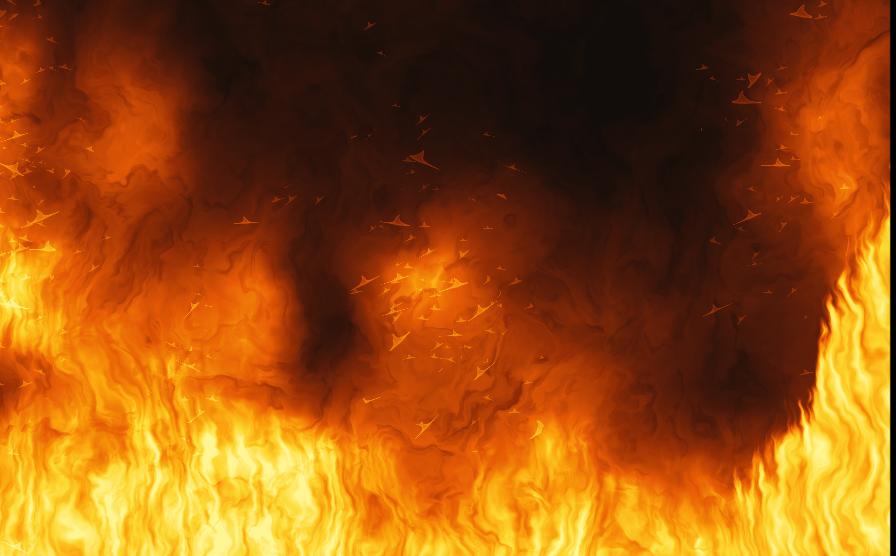
Write a WebGL 2 fragment shader that draws this background.

```glsl
#version 300 es
precision highp float;
// Wall of flame: yellow fire below and at the sides, dark smoke above, drifting embers.

#define WARP 0.05         // bending of the large shapes
#define TURBULENCE 0.46   // contrast of the soft fire texture
#define WISPS 0.22        // contrast of the fine wisps
#define LICKS 0.42        // contrast of the upright flame streaks
#define FLOOR_HEIGHT 0.27 // reach of the bottom fire
#define SMOKE_HEAT 0.055  // faint glow left in the smoke
#define FRAME_EDGE 0.9935 // start of the black strip at the right
#define EMBER_SIZE 0.23   // ember radius in cell units

uniform vec2 u_resolution;
out vec4 fragColor;

float hash(vec2 p) {
    vec3 q = fract(vec3(p.xyx) * 0.1031);
    q += dot(q, q.yzx + 33.33);
    return fract((q.x + q.y) * q.z);
}

float corner(vec2 cell, vec2 offset) {
    float angle = 6.2832 * hash(cell);
    return dot(vec2(cos(angle), sin(angle)), offset);
}

float gradientNoise(vec2 p) {
    vec2 i = floor(p), f = fract(p);
    vec2 w = f * f * f * (f * (f * 6.0 - 15.0) + 10.0);
    vec2 e = vec2(1, 0);
    float low = mix(corner(i, f), corner(i + e, f - e), w.x);
    float high = mix(corner(i + e.yx, f - e.yx), corner(i + 1.0, f - 1.0), w.x);
    return 1.4 * mix(low, high, w.y);
}

float fbm(vec2 p) {
    float sum = 0.0, gain = 0.55;
    for (int i = 0; i < 5; i++) {
        sum += gain * gradientNoise(p);
        p = mat2(1.6, 1.2, -1.2, 1.6) * p + 17.3;
        gain *= 0.52;
    }
    return sum;
}

float blob(vec2 p, vec2 center, vec2 radius) {
    vec2 d = (p - center) / radius;
    return exp(-dot(d, d));
}

// Heat to colour: soot, brown, red, orange, amber, yellow, pale yellow
vec3 fireColor(float heat) {
    vec3 ramp[7] = vec3[7](vec3(0.07, 0.05, 0.04), vec3(0.31, 0.10, 0.04),
        vec3(0.59, 0.18, 0.02), vec3(0.90, 0.35, 0.02), vec3(0.98, 0.62, 0.04),
        vec3(0.99, 0.84, 0.18), vec3(1.0, 0.96, 0.58));
    float t = clamp(heat * 5.0, 0.0, 5.999);
    int i = int(t);
    return mix(ramp[i], ramp[i + 1], fract(t));
}

// Large layout of fire and smoke
float heatLayout(vec2 p) {
    float h = SMOKE_HEAT + 0.92 * exp(-pow(max(p.y, 0.0) / FLOOR_HEIGHT, 1.3));
    // left fire
    h += 0.70 * blob(p, vec2(0.0, 0.48), vec2(0.09, 0.13));
    h += 0.55 * blob(p, vec2(0.0, 0.80), vec2(0.045, 0.17));
    h += 0.45 * blob(p, vec2(0.125, 0.75), vec2(0.075, 0.17));
    h += 0.40 * blob(p, vec2(0.18, 0.40), vec2(0.15, 0.18));
    h += 0.30 * blob(p, vec2(0.285, 0.49), vec2(0.045, 0.12));
    h += 0.30 * blob(p, vec2(0.13, 0.17), vec2(0.20, 0.12));
    h += 0.24 * blob(p, vec2(0.34, 0.15), vec2(0.09, 0.08));
    // middle plume
    h += 0.34 * blob(p, vec2(0.48, 0.50), vec2(0.055, 0.09));
    h += 0.17 * blob(p, vec2(0.49, 0.54), vec2(0.11, 0.16));
    h += 0.18 * blob(p, vec2(0.57, 0.36), vec2(0.13, 0.13));
    h += 0.25 * blob(p, vec2(0.63, 0.19), vec2(0.03, 0.06));
    // right glow
    h += 0.42 * blob(p, vec2(0.96, 0.85), vec2(0.09, 0.26));
    h += 0.15 * blob(p, vec2(0.88, 0.75), vec2(0.06, 0.16));
    h += 0.34 * blob(p, vec2(0.96, 0.56), vec2(0.05, 0.14));
    // smoke hollows
    h -= 0.22 * blob(p, vec2(0.36, 0.42), vec2(0.05, 0.14));
    h -= 0.22 * blob(p, vec2(0.0, 0.31), vec2(0.05, 0.05));
    h -= 0.20 * blob(p, vec2(0.49, 0.07), vec2(0.05, 0.08));
    h -= 0.24 * blob(p, vec2(0.82, 0.28), vec2(0.10, 0.12));
    h -= 0.07 * blob(p, vec2(0.66, 0.83), vec2(0.16, 0.25));
    return h;
}

// Embers: x is coverage, y is the brighter rim
vec2 embers(vec2 p, float scale, float density) {
    vec2 cell = floor(p * scale);
    vec2 place = 0.3 + 0.4 * vec2(hash(cell + 5.0), hash(cell + 9.0));
    vec2 d = fract(p * scale) - place;
    float angle = 1.4 * hash(cell + 2.0) - 0.9;
    d = mat2(cos(angle), sin(angle), -sin(angle), cos(angle)) * d;
    d.x += 0.03 * sin(d.y * 16.0 + 6.0 * angle);
    float size = EMBER_SIZE * (0.35 + 0.65 * hash(cell + 3.0));
    float dist = length(d * vec2(2.0 + 2.5 * d.y / size, 1.0)) - size;
    float soft = 1.2 * scale / u_resolution.y;
    float body = (1.0 - smoothstep(-soft, soft, dist)) * step(hash(cell), density);
    return body * vec2(1.0, smoothstep(-0.09, 0.0, dist));
}

void main() {
    vec2 uv = gl_FragCoord.xy / u_resolution;
    vec2 p = gl_FragCoord.xy / u_resolution.y;

    // Warped layout with soft billows
    vec2 bend = vec2(fbm(p * 3.5), fbm(p * 3.5 + 40.0));
    float heat = heatLayout(uv + WARP * bend);
    float body = clamp(heat, 0.0, 1.0);
    float billow = fbm(p * vec2(6.5, 4.5) + 1.5 * bend);
    heat += TURBULENCE * billow * (0.12 + 0.6 * body);

    // Fine wisps, folded so that they show thin bright threads
    float wisp = fbm(p * vec2(24.0, 15.0) + 3.0 * bend + 2.0 * billow);
    heat += WISPS * (0.22 - abs(wisp) + 0.7 * wisp) * (0.08 + body);

    // Slender upright tongues, strongest in the hot zones
    float lean = 0.12 * sin(p.x * 5.0) * p.y + 0.10 * bend.x;
    vec2 along = vec2((p.x + lean) * 34.0, p.y * 7.0);
    float lick = fbm(along) + 0.4 * gradientNoise(along * vec2(2.2, 1.7) + 9.0);
    heat += LICKS * lick * smoothstep(0.5, 1.0, heat);

    // Sharp flame front climbing the right side
    float front = 0.25 * smoothstep(0.77, 0.89, uv.x) + 0.27 * smoothstep(0.895, 0.935, uv.x)
        + 0.18 * smoothstep(0.95, 1.0, uv.x);
    float inside = front - uv.y + 0.13 * lick + 0.04 * bend.y;
    float flame = smoothstep(-0.03, 0.10, inside) * smoothstep(0.76, 0.84, uv.x);
    heat = mix(heat, 0.98 + 0.42 * lick, flame);
    vec3 color = fireColor(heat);

    // Embers gather at the left edge, along the plume and on the right
    float density = 0.45 * blob(uv, vec2(0.02, 0.65), vec2(0.06, 0.35))
        + 0.4 * blob(uv, vec2(0.21, 0.36), vec2(0.025, 0.14))
        + 0.35 * blob(uv, vec2(0.49, 0.45), vec2(0.07, 0.20))
        + 0.14 * blob(uv, vec2(0.36, 0.78), vec2(0.06, 0.16))
        + 0.18 * blob(uv, vec2(0.86, 0.70), vec2(0.06, 0.25));
    for (int i = 0; i < 2; i++) {
        vec2 spark = embers(p + 0.37 * float(i), 19.0 + 23.0 * float(i), density);
        vec3 glow = fireColor(max(heat, 0.12) + 0.16 + 0.16 * spark.y);
        color = mix(color, glow, 0.85 * spark.x);
    }

    // Black strip at the right
    float pixel = 1.0 / u_resolution.x;
    color *= 1.0 - smoothstep(FRAME_EDGE - pixel, FRAME_EDGE + pixel, uv.x);
    fragColor = vec4(color, 1.0);
}
```
